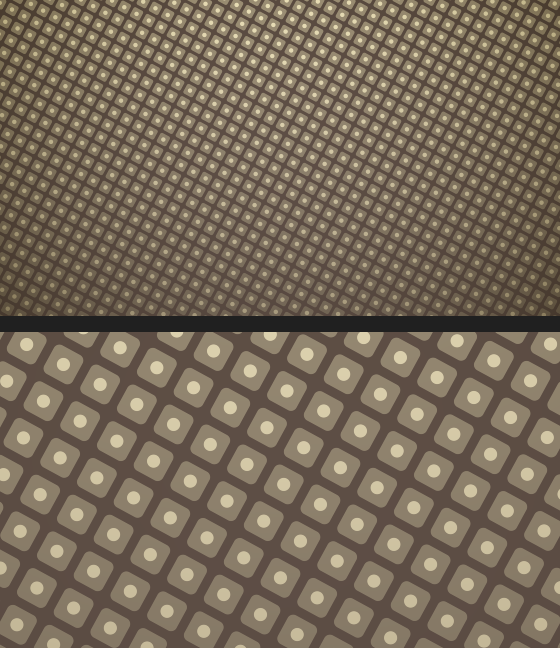
Top, the full canvas; bottom, a detail of the centre.
A Shadertoy shader for this pattern:

```glsl
// A tilted grid of rounded tiles, each with a pale round dot, on dark brown.
// Tiles are distance functions in a rotated repeating cell; a vertical fade
// lowers the contrast towards the bottom and a vignette darkens the corners.

float roundedBox(vec2 p, float halfSize, float radius) {
    vec2 q = abs(p) - halfSize + radius;
    return length(max(q, 0.0)) + min(max(q.x, q.y), 0.0) - radius;
}

// Coverage of a shape whose signed distance is d, softened over one pixel.
float coverage(float d, float pixel) {
    return 1.0 - smoothstep(-0.6 * pixel, 0.6 * pixel, d);
}

void mainImage(out vec4 fragColor, in vec2 fragCoord) {
    vec2 p = (fragCoord - 0.5 * iResolution.xy) / iResolution.y;
    float height = p.y + 0.5;

    // Rotated grid, anchored on the centre of one tile
    float pitch = 0.0441;
    float c = cos(0.4986), s = sin(0.4986);
    vec2 d = p - vec2(-0.1157, -0.0294);
    vec2 grid = vec2(c * d.x - s * d.y, s * d.x + c * d.y) / pitch;
    vec2 cell = fract(grid + 0.5) - 0.5;
    float pixel = 1.0 / (iResolution.y * pitch);

    // Tones brighten towards the top
    vec3 gapColor = mix(vec3(0.36, 0.30, 0.27), vec3(0.37, 0.31, 0.27), height);
    vec3 tileColor = mix(vec3(0.47, 0.42, 0.36), vec3(0.64, 0.59, 0.49), height);
    vec3 dotColor = mix(vec3(0.69, 0.64, 0.53), vec3(0.96, 0.92, 0.77), height);

    vec3 color = mix(gapColor, tileColor, coverage(roundedBox(cell, 0.39, 0.15), pixel));
    color = mix(color, dotColor, coverage(length(cell) - 0.157, pixel));

    // Warm vignette: blue falls off fastest
    float r2 = dot(p, p);
    color *= 1.0 - vec3(0.23, 0.25, 0.33) * r2;

    fragColor = vec4(color, 1.0);
}
```
